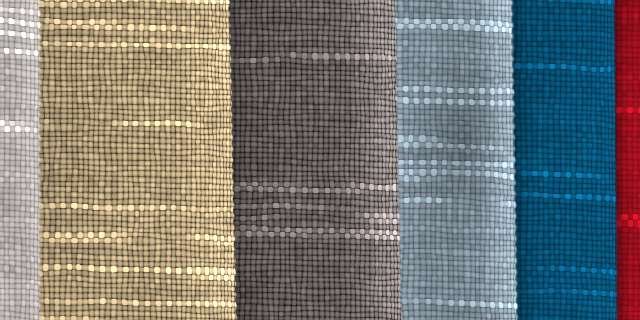
A WebGL 1 fragment shader for this texture:

```glsl
precision highp float;
// Hanging folds of plain-woven slub cloth: white, sand, grey, mist blue, teal and red.
uniform vec2 u_resolution;

const float PI = 3.14159;
const float THREADS = 57.0; // threads per canvas height

float hash(vec2 p) {
  p = fract(p * vec2(0.1031, 0.1137));
  p += dot(p, p.yx + 33.33);
  return fract((p.x + p.y) * p.x * 7.31 + p.y * 3.7);
}

float noise(vec2 p) {
  vec2 i = floor(p), f = fract(p);
  f = f * f * (3.0 - 2.0 * f);
  return mix(mix(hash(i), hash(i + vec2(1.0, 0.0)), f.x),
             mix(hash(i + vec2(0.0, 1.0)), hash(i + 1.0), f.x), f.y);
}

// Brightness of the weave at q, in thread units; about 1 on average
float weave(vec2 q, float seed, float focus) {
  q += 0.5 * vec2(noise(q * vec2(0.5, 0.22) + seed), noise(q * vec2(0.16, 0.6) + seed + 40.0));
  vec2 cell = floor(q);
  vec2 crown = sin(PI * fract(q));
  vec2 side = 1.0 - 2.0 * mod(cell, 2.0);

  // Uneven horizontal threads, some of them thick and pale
  float run = noise(vec2(q.x * 0.07 + seed, cell.y * 7.0 + seed));
  float slub = step(0.80, hash(vec2(cell.y, seed + 5.0))) * smoothstep(0.25, 0.65, run);

  // Threads rise and dip over each other in a checker order
  float warp = 0.55 * crown.y * side.x * side.y + 0.65 * sqrt(crown.x);
  float weft = -0.55 * crown.x * side.x * side.y + 0.65 * sqrt(crown.y) + 0.25 * slub;
  float soft = 0.12 + THREADS / u_resolution.y;
  float isWeft = smoothstep(-soft, soft, weft - warp);
  float relief = smoothstep(0.25, 1.2, max(warp, weft));

  // Light from above, with bead and thread variation
  float light = mix(0.42, 1.30, relief) + 0.10 * (fract(q.y) - 0.5);
  light += 0.20 * (hash(cell + seed * 3.0) - 0.5);
  light = mix(1.0, light, focus);
  float streak = noise(vec2(cell.x * 5.0 + seed, q.y * 0.09));
  light *= 1.0 + 0.14 * (streak - 0.5) * (1.0 - isWeft);
  light *= 1.0 + isWeft * (0.20 * (run - 0.5) + 0.20 * slub);
  return light + 0.08 * slub;
}

// One cloth panel between two edges: cast shadow at left, rounded pale rim at right
vec3 fold(vec2 uv, float left, float right, vec3 dye, float focus,
          float shadow, float rim, float seed) {
  float t = clamp((uv.x - left) / (right - left), 0.0, 1.0);
  float bend = (right - left) * 0.12 * pow(t, 7.0);
  vec2 q = vec2((uv.x + bend) * 2.0, uv.y + 0.012 * t * t) * THREADS;
  float shade = 1.0 - shadow * exp(-9.0 * t) + rim * smoothstep(0.62, 1.0, t);
  shade *= 0.95 + 0.10 * noise(uv * vec2(9.0, 4.0) + seed);
  vec3 color = dye * shade * weave(q, seed, focus);
  return mix(color, vec3(dot(color, vec3(0.33))), 0.15 * rim * smoothstep(0.7, 1.0, t));
}

// Coverage to the left of a panel edge
float before(float x, float edge, float blur) {
  float w = blur + 0.7 / u_resolution.x;
  return 1.0 - smoothstep(edge - w, edge + w, x);
}

void main() {
  vec2 uv = gl_FragCoord.xy / u_resolution;
  float drop = 1.0 - uv.y;
  float ripple = 0.0010 * sin(uv.y * THREADS * PI);

  // Panel edges lean slightly to the right toward the bottom
  float whiteEdge = 0.062 + ripple;
  float sandEdge = 0.358 + 0.011 * drop + ripple;
  float greyEdge = 0.617 + 0.010 * drop + ripple;
  float mistEdge = 0.800 + 0.008 * drop + ripple;
  float tealEdge = 0.960 + 0.004 * drop;

  vec3 red = fold(uv, tealEdge, 1.08, vec3(0.64, 0.06, 0.12), 0.35, 0.45, 0.0, 61.0);
  vec3 teal = fold(uv, mistEdge, tealEdge, vec3(0.02, 0.31, 0.45), 0.60, 0.40, 0.06, 47.0);
  vec3 mist = fold(uv, greyEdge, mistEdge, vec3(0.46, 0.52, 0.56), 0.50, -0.10, 0.32, 33.0);
  vec3 grey = fold(uv, sandEdge, greyEdge, vec3(0.37, 0.345, 0.34), 1.0, 0.32, 0.45, 21.0);
  vec3 sand = fold(uv, whiteEdge, sandEdge, vec3(0.64, 0.565, 0.435), 0.88, 0.10, 0.22, 11.0);
  vec3 white = fold(uv, -0.03, whiteEdge, vec3(0.70, 0.68, 0.67), 0.40, 0.05, 0.10, 3.0);

  // Soft hollow in the mist blue panel
  vec2 hollow = (uv - vec2(0.715, 0.56)) / vec2(0.060, 0.16);
  mist *= 1.0 - 0.20 * exp(-dot(hollow, hollow));

  // Lay the panels from the back to the front
  vec3 color = mix(red, teal, before(uv.x, tealEdge, 0.0015));
  color = mix(color, mist, before(uv.x, mistEdge, 0.0015));
  color = mix(color, grey, before(uv.x, greyEdge, 0.0010));
  color = mix(color, sand, before(uv.x, sandEdge, 0.0004));
  color = mix(color, white, before(uv.x, whiteEdge, 0.0015));
  gl_FragColor = vec4(clamp(color, 0.0, 1.0), 1.0);
}
```
